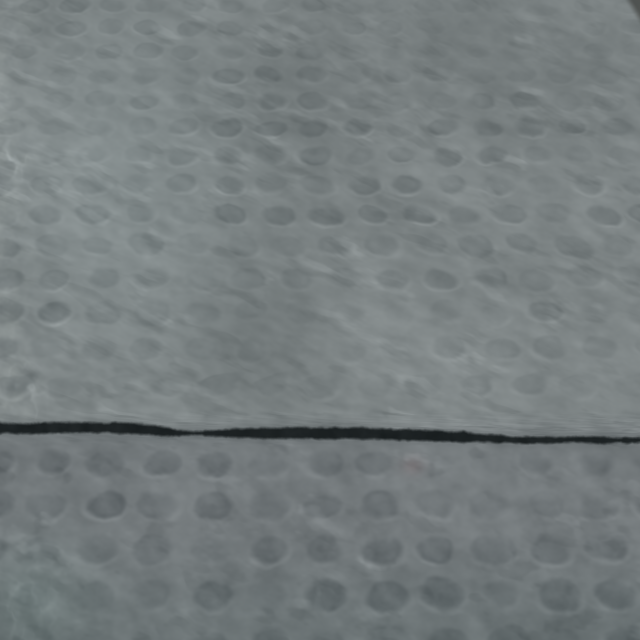
Reproduce this texture procedurally as a Shadertoy shader.

```glsl
float hash(vec2 p) {
    vec3 q = fract(vec3(p.xyx) * 0.1031);
    q += dot(q, q.yzx + 33.33);
    return fract((q.x + q.y) * q.z);
}

float noise(vec2 p) {
    vec2 i = floor(p), f = fract(p);
    f = f * f * (3.0 - 2.0 * f);
    return mix(mix(hash(i), hash(i + vec2(1, 0)), f.x),
               mix(hash(i + vec2(0, 1)), hash(i + vec2(1, 1)), f.x), f.y);
}

float fbm(vec2 p) {
    float sum = 0.0, amp = 0.5;
    for (int i = 0; i < 3; i++) {
        sum += amp * (noise(p) - 0.5);
        p = mat2(0.8, 0.6, -0.6, 0.8) * p * 2.03 + 17.0;
        amp *= 0.5;
    }
    return sum;
}

float bump(float x) {
    return exp(-x * x);
}

// Soft elliptical spot, one at its centre
float spot(vec2 p, vec2 centre, vec2 radius) {
    return bump(length((p - centre) / radius));
}

// Perspective grid of dimples: x is the shadow, y the lit lower rim
vec2 dimples(vec2 uv) {
    vec2 p = uv + 0.018 * vec2(fbm(uv * 22.0), 0.7 * fbm(uv * 27.0 + 40.0));
    float depth = 1.0 - p.y;
    float bend = 0.046 * smoothstep(0.25, 0.48, depth) * (1.0 - smoothstep(0.565, 0.6, depth));
    vec2 grid = vec2((p.x - 0.485 - 0.028 * depth - bend) / (0.0615 + 0.0315 * depth) + 0.5,
                     log(1.0 + 1.24 * depth) / 0.042 + 0.24);
    vec2 cell = floor(grid);
    vec2 jitter = vec2(hash(cell + 71.0), hash(cell + 113.0)) - 0.5;
    vec2 q = fract(grid) - 0.5 - 0.1 * jitter;
    float r = length(q * vec2(1.0, 1.08)) / mix(0.37, 0.43, hash(cell + 29.0));
    float shade = (1.0 - smoothstep(0.55, 1.02, r)) * (0.68 + 0.3 * q.y + 0.6 * fbm(uv * 55.0));
    shade += 0.45 * bump((r - 0.78) / 0.16) * smoothstep(-0.12, 0.18, fbm(uv * 26.0 + 60.0));
    float rim = smoothstep(0.65, 0.98, r) * (1.0 - smoothstep(0.98, 1.25, r)) * smoothstep(-0.25, 0.4, q.y);
    rim *= smoothstep(-0.15, 0.15, fbm(uv * 24.0 + 8.0));

    // Worn areas keep only faint dimples
    float strength = mix(0.35, 1.0, hash(cell + 7.0));
    strength *= 0.55 + 0.45 * smoothstep(0.62, 0.76, depth)
              + 0.45 * spot(uv, vec2(0.68, 0.7), vec2(0.38, 0.17))
              + 0.5 * spot(uv, vec2(0.46, 0.82), vec2(0.1, 0.12))
              + 0.6 * spot(uv, vec2(0.07, 0.5), vec2(0.05, 0.15))
              + 0.4 * spot(uv, vec2(0.2, 0.24), vec2(0.14, 0.08));
    strength *= 1.0 - 0.6 * spot(uv, vec2(0.5, 0.46), vec2(0.12, 0.07));
    strength *= 1.0 - 0.7 * spot(uv, vec2(0.78, 0.94), vec2(0.22, 0.09));
    strength *= 1.0 - 0.5 * spot(uv, vec2(0.82, 0.24), vec2(0.18, 0.06));
    return vec2(shade, rim) * strength;
}

void mainImage(out vec4 fragColor, in vec2 fragCoord) {
    vec2 uv = fragCoord / iResolution.xy;
    float above = smoothstep(0.3, 0.36, uv.y);

    // Broad light and dark areas
    vec3 col = mix(vec3(0.456, 0.479, 0.488), vec3(0.487, 0.514, 0.517), above);
    col += 0.034 * spot(uv, vec2(0.18, 0.72), vec2(0.2, 0.28)) * vec3(0.8, 1.0, 1.0);
    col += 0.032 * spot(uv, vec2(0.58, 0.45), vec2(0.16, 0.09));
    col -= 0.04 * spot(uv, vec2(0.4, 0.47), vec2(0.13, 0.11));
    col -= 0.042 * spot(uv, vec2(0.45, 0.87), vec2(0.1, 0.13));
    col -= 0.024 * spot(uv, vec2(0.85, 0.9), vec2(0.17, 0.1));
    col -= 0.03 * smoothstep(0.2, 0.0, uv.y) * vec3(1.2, 0.9, 1.0);
    col += 0.07 * fbm(uv * 7.0 + 3.0);

    // Slanted folds and short blurred creases
    vec2 warped = uv + 0.014 * vec2(fbm(uv * 16.0 + 2.0), fbm(uv * 16.0 + 31.0));
    vec2 slant = vec2(warped.x - 0.4 * warped.y, warped.y + 0.4 * warped.x);
    vec2 fold = slant * mix(vec2(20.0, 27.0), vec2(15.0, 38.0), above);
    col += 0.085 * (fbm(fold) - fbm(fold + vec2(0.15, 0.4)));
    float patchy = smoothstep(-0.12, 0.2, fbm(uv * 11.0 + 50.0));
    vec2 streak = fold * vec2(1.1, 1.35) + 23.0;
    col += 0.042 * patchy * smoothstep(0.07, 0.25, fbm(streak));
    col -= 0.028 * smoothstep(0.07, 0.25, fbm(streak + vec2(0.1, 0.6)));
    col += 0.05 * fbm(uv * vec2(34.0, 48.0) + 9.0);
    col += 0.014 * fbm(uv * 100.0);

    // Dimples with shaded bowls
    vec2 dimple = dimples(uv);
    float crackY = 0.331 - 0.008 * smoothstep(0.18, 0.31, uv.x) - 0.0105 * smoothstep(0.55, 0.85, uv.x)
                 + 0.003 * fbm(vec2(uv.x * 22.0, 4.0));
    float offset = uv.y - crackY;
    float away = smoothstep(0.012, 0.035, abs(offset));
    col -= 0.084 * dimple.x * away * vec3(1.0, 0.98, 0.95);
    col += 0.042 * dimple.y * away;

    // Rough pale left margin with bright scuffs
    float margin = 1.0 - smoothstep(0.0, 0.09, uv.x);
    col += margin * above * (0.01 + 0.11 * fbm(uv * 48.0)) * vec3(1.0, 1.0, 0.9);
    float scuff = bump(fbm(uv * vec2(30.0, 22.0) + 5.0) / 0.07);
    col += 0.08 * scuff * (spot(uv, vec2(0.04, 0.39), vec2(0.03, 0.035))
                         + spot(uv, vec2(0.015, 0.75), vec2(0.025, 0.03))
                         + 0.35 * spot(uv, vec2(0.04, 0.05), vec2(0.06)));
    col += vec3(-0.008, 0.006, 0.0) * spot(uv, vec2(0.05, 0.07), vec2(0.1));

    // Reddish stain and dark upper right corner
    col += vec3(0.02, -0.012, -0.012) * spot(uv, vec2(0.645, 0.272), vec2(0.018, 0.014));
    float corner = smoothstep(-0.008, 0.008, uv.x - 0.982 + 0.6 * (uv.y - 1.0));
    col = mix(col, vec3(0.27, 0.28, 0.27), 0.8 * corner);

    // Ragged crack with a broken lit upper lip
    float halfWidth = 0.0083 - 0.0042 * bump((uv.x - 0.31) / 0.055)
                    + 0.001 * bump((uv.x - 0.57) / 0.1)
                    - 0.003 * smoothstep(0.7, 0.83, uv.x);
    halfWidth += 0.004 * fbm(vec2(uv.x * 55.0, 12.0)) + 0.004 * fbm(uv * 90.0);
    float lip = smoothstep(-0.3, 0.25, fbm(uv * vec2(18.0, 30.0) + 77.0));
    col += 0.032 * lip * bump((offset - 0.022) / 0.013);
    col -= 0.05 * bump(offset / 0.015);
    float crack = 1.0 - smoothstep(halfWidth - 0.004, halfWidth + 0.003, abs(offset));
    col = mix(col, vec3(0.11, 0.13, 0.135) + 0.05 * fbm(uv * 60.0), crack);

    fragColor = vec4(clamp(col, 0.0, 1.0), 1.0);
}
```
